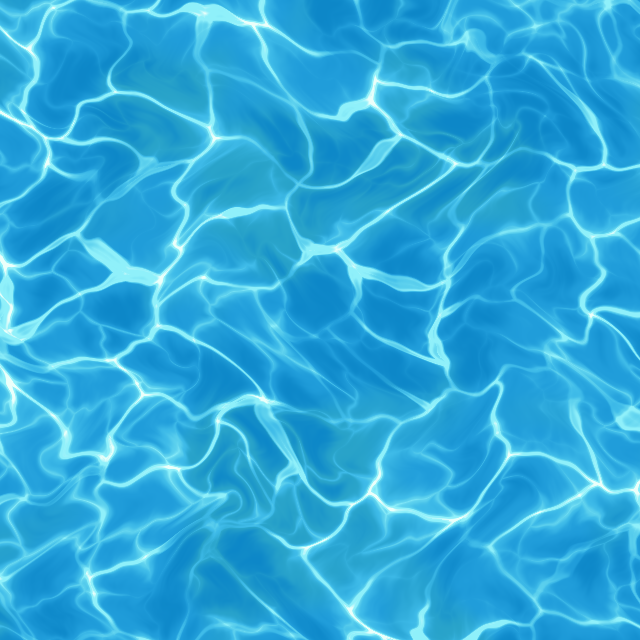
This texture is drawn by a WebGL 2 fragment shader. Its source:

```glsl
#version 300 es
precision highp float;

uniform vec2 u_resolution;
out vec4 fragColor;

#define CELLS vec2(7.0, 8.2)
#define VEIL_SCALE 1.45
#define JITTER 0.96
#define THIN 0.014
#define WIDE 0.095
#define SOFTNESS 0.024
#define GLOW 0.25
#define VEIL 0.34
#define CHOP 0.50
#define MOTTLE 0.10

vec2 hash2(vec2 cell) {
    vec3 h = fract(cell.xyx * vec3(0.1031, 0.1030, 0.0973));
    h += dot(h, h.yzx + 33.33);
    return fract((h.xx + h.yz) * h.zy);
}

// Layered sines, roughly 0 to 1
float swell(vec2 p) {
    float sum = 0.0, amp = 0.5;
    for (int i = 0; i < 4; i++) {
        p = mat2(0.8, 0.6, -0.6, 0.8) * p * 1.6 + 1.7;
        sum += amp * sin(p.x + 1.3 * sin(p.y * 0.8)) * cos(p.y + sin(p.x * 0.7));
        amp *= 0.65;
    }
    return clamp(0.5 + 0.55 * sum, 0.0, 1.0);
}

// Bends straight cell borders into wavering strands, with curls in places
vec2 refractWater(vec2 p) {
    float curl = smoothstep(0.45, 0.8, swell(p * 0.6 + 13.0));
    p += 0.26 * sin(p.yx * 1.7 + vec2(0.4, 2.1));
    p += 0.10 * sin(p.yx * 4.1 + vec2(3.0, 0.7));
    p += (0.025 + 0.07 * curl) * sin(p.yx * 8.3 + vec2(1.2, 4.4));
    p += 0.012 * sin(p.yx * 19.0 + p * 5.0);
    return p;
}

vec2 site(vec2 cell) {
    return cell + 0.5 + JITTER * (hash2(cell) - 0.5);
}

// Distances to the nearest and second nearest cell borders
vec2 borders(vec2 p) {
    vec2 home = floor(p), owner = home;
    float nearest = 9.0;
    for (int j = -1; j <= 1; j++)
    for (int i = -1; i <= 1; i++) {
        vec2 cell = home + vec2(i, j);
        float d = distance(p, site(cell));
        if (d < nearest) { nearest = d; owner = cell; }
    }
    vec2 center = site(owner);
    vec2 edge = vec2(9.0);
    for (int j = -2; j <= 2; j++)
    for (int i = -2; i <= 2; i++) {
        if (i == 0 && j == 0) continue;
        vec2 other = site(owner + vec2(i, j));
        float d = dot(0.5 * (center + other) - p, normalize(other - center));
        if (d < edge.x) edge = vec2(d, edge.x);
        else edge.y = min(edge.y, d);
    }
    return edge;
}

// Bright strand that opens into a ribbon with lit rims
float strand(float d, float width) {
    float body = 1.0 - smoothstep(width - SOFTNESS * 0.5, width + SOFTNESS, d);
    float rim = exp(-pow((d - width * 0.8) / SOFTNESS, 2.0));
    return body * 0.40 + rim * 0.24;
}

// Fine streaks of broken surface
float chop(vec2 p) {
    p = mat2(0.85, 0.5, -0.55, 0.85) * p * vec2(30.0, 52.0);
    p += 1.1 * sin(p.yx * 0.6) + 0.7 * sin(p.yx * 1.3 + 2.0);
    float ridge = 1.0 - abs(sin(p.y + 1.5 * sin(p.x * 0.7)));
    return pow(ridge, 3.0) * (0.4 + 0.6 * sin(p.x * 0.9) * sin(p.x * 0.9));
}

vec3 waterColor(float light, float haze) {
    vec3 mid = mix(vec3(0.125, 0.615, 0.855), vec3(0.16, 0.64, 0.79), haze);
    vec3 c = mix(vec3(0.05, 0.53, 0.785), mid, smoothstep(0.0, 0.26, light));
    c = mix(c, vec3(0.24, 0.73, 0.91), smoothstep(0.25, 0.46, light));
    c = mix(c, vec3(0.35, 0.81, 0.93), smoothstep(0.44, 0.62, light));
    c = mix(c, vec3(0.56, 0.94, 0.98), smoothstep(0.60, 0.90, light));
    return mix(c, vec3(0.92, 1.0, 0.98), smoothstep(1.05, 1.4, light));
}

void main() {
    vec2 uv = gl_FragCoord.xy / min(u_resolution.x, u_resolution.y);
    vec2 p = refractWater(uv * CELLS + vec2(3.0, 11.0));

    // Main net of focused light
    vec2 edge = borders(p);
    float opening = smoothstep(0.60, 0.90, swell(p * 1.2 + 4.0));
    float power = mix(0.22, 1.0, smoothstep(0.25, 0.65, swell(p * 0.9 + 9.0)));
    float net = strand(edge.x, mix(THIN, WIDE, opening)) * power;
    float knot = exp(-edge.y * 17.0) * power;
    float halo = exp(-edge.x * 9.0) * GLOW * (0.3 + 0.7 * power);

    // Fainter net beneath, crowded toward the left
    vec2 q = refractWater(p.yx * VEIL_SCALE + vec2(17.0, 5.0));
    float patchy = smoothstep(0.35, 0.8, swell(p * 0.8 + 21.0));
    float busy = smoothstep(0.45, 0.0, uv.x + 0.3 * abs(uv.y - 0.3));
    float veil = exp(-borders(q).x * 14.0) * VEIL * (0.2 + patchy + 0.8 * busy);

    // Broken surface in the upper right
    float rough = smoothstep(0.30, 0.08, length((uv - vec2(0.95, 0.94)) * vec2(1.0, 1.3)));
    float streaks = chop(uv) * CHOP * rough;

    float depth = 0.25 * smoothstep(0.25, 0.75, swell(p * 0.9));
    depth += MOTTLE * (swell(q * vec2(2.0, 5.0)) - 0.4);
    float light = depth + halo + veil + streaks;
    light += net * (1.0 - 0.6 * rough) + 0.5 * knot;

    float haze = smoothstep(0.45, 0.72, swell(uv * 4.0 + 2.0));
    fragColor = vec4(waterColor(light, haze), 1.0);
}
```
